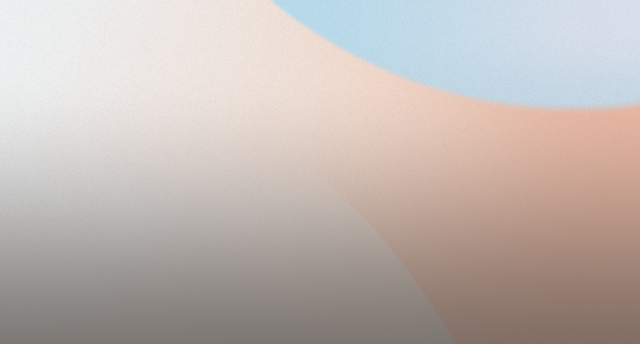
This background is drawn by a Shadertoy shader. Its source:

```glsl
// Lengths are in canvas heights
const vec2  SKY_CENTER  = vec2(1.667, 2.070);
const float SKY_RADIUS  = 1.386;
const float SKY_BLUR    = 0.013;
const vec2  HILL_CENTER = vec2(-0.355, -0.961);
const float HILL_RADIUS = 1.937;
const float HILL_BLUR   = 0.005;

const vec3 COOL_WHITE  = vec3(0.925, 0.932, 0.935);
const vec3 CREAM       = vec3(0.932, 0.895, 0.875);
const vec3 PALE_PEACH  = vec3(0.935, 0.850, 0.800);
const vec3 PEACH       = vec3(0.915, 0.725, 0.645);
const vec3 SKY_CYAN    = vec3(0.720, 0.850, 0.910);
const vec3 SKY_LILAC   = vec3(0.845, 0.868, 0.915);
const vec3 SKY_LOW     = vec3(0.735, 0.825, 0.880);
const vec3 SHADOW_GREY = vec3(0.435, 0.415, 0.400);
const vec3 SHADOW_WARM = vec3(0.455, 0.393, 0.360);

const float SHADOW_BOTTOM = -0.15;
const float SHADOW_TOP    = 0.80;
const float SHADOW_AMOUNT = 0.95;
const float HILL_COOLING  = 0.32;
const float RIM_WARMTH    = 0.12;
const float RIM_WIDTH     = 0.09;
const float GRAIN_ROWS    = 414.0;
const float GRAIN_AMOUNT  = 0.028;

float hash(vec2 p) {
    vec3 q = fract(vec3(p.xyx) * 0.1031);
    q += dot(q, q.yzx + 33.33);
    return fract((q.x + q.y) * q.z);
}

float circleDistance(vec2 p, vec2 center, float radius) {
    return length(p - center) - radius;
}

// Coverage of a shape with a soft edge
float softFill(float dist, float blur) {
    return 1.0 - smoothstep(-blur, blur, dist);
}

// Horizontal ramp from cool white to peach
vec3 warmRamp(float t) {
    vec3 color = mix(COOL_WHITE, CREAM, smoothstep(0.0, 0.65, t));
    color = mix(color, PALE_PEACH, smoothstep(0.5, 1.2, t));
    return mix(color, PEACH, smoothstep(1.0, 1.95, t));
}

vec3 skyColor(vec2 p) {
    vec3 color = mix(SKY_CYAN, SKY_LILAC, smoothstep(0.85, 1.85, p.x));
    float low = 1.0 - smoothstep(0.66, 0.92, p.y);
    return mix(color, SKY_LOW, 0.75 * low);
}

void mainImage(out vec4 fragColor, in vec2 fragCoord) {
    vec2 p = fragCoord / iResolution.y;
    float pixel = 1.0 / iResolution.y;
    float skyDist = circleDistance(p, SKY_CENTER, SKY_RADIUS);
    float hillDist = circleDistance(p, HILL_CENTER, HILL_RADIUS);

    // The hill edge fades out toward its upper end
    float hillFade = 1.0 - smoothstep(0.32, 0.60, p.y);
    float hill = softFill(hillDist, max(HILL_BLUR, pixel)) * hillFade;

    // Warm backdrop, cooler on the hill and warmer along the sky rim
    float warmth = p.x + 0.4 * (0.75 - p.y);
    warmth += RIM_WARMTH * exp(-abs(skyDist) / RIM_WIDTH);
    vec3 color = warmRamp(warmth - HILL_COOLING * hill);

    // Shadow rising from the bottom
    float shade = 1.0 - smoothstep(SHADOW_BOTTOM, SHADOW_TOP, p.y);
    float warmSide = smoothstep(0.7, 1.2, p.x) * (1.0 - hill);
    vec3 shadow = mix(SHADOW_GREY, SHADOW_WARM, warmSide);
    color = mix(color, shadow, SHADOW_AMOUNT * shade);

    // Sky disc, softer toward the right
    float skyBlur = SKY_BLUR * mix(0.7, 1.5, smoothstep(0.8, 1.8, p.x));
    color = mix(color, skyColor(p), softFill(skyDist, max(skyBlur, pixel)));

    // Fine grain, weaker in the dark
    float grain = hash(floor(p * GRAIN_ROWS)) - 0.5;
    color += GRAIN_AMOUNT * grain * smoothstep(0.3, 0.9, color.g);

    fragColor = vec4(clamp(color, 0.0, 1.0), 1.0);
}
```
